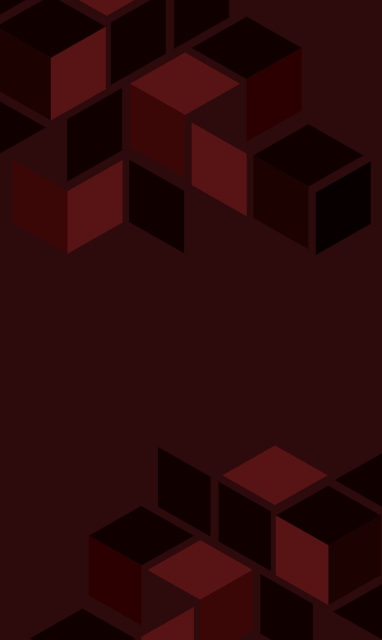
This background is drawn by a Shadertoy shader. Its source:

```glsl
// Flat isometric boxes in dark reds, scattered over a plain maroon ground.
// Each box is a front corner with up to three rhombic faces; one cluster is
// drawn at the top, then mirrored and slightly shrunk at the bottom.

// Layout units: the canvas is 768 units high, y runs downward from the top.
const float CANVAS_HEIGHT = 768.0;
const float EDGE_WIDTH = 66.0;    // horizontal run of a slanted edge
const float EDGE_RISE = 37.5;     // vertical run of a slanted edge
const float BOX_HEIGHT = 75.0;

// The lower cluster maps MIRROR_FROM onto MIRROR_TO.
const vec2 MIRROR_FROM = vec2(61.0, 33.0);
const vec2 MIRROR_TO = vec2(394.0, 619.5);
const float MIRROR_SCALE = 0.955;

const vec3 GROUND = vec3(0.178, 0.040, 0.042);
const vec3 SHADES[6] = vec3[6](
    vec3(0.030, 0.000, 0.000),    // 1 black
    vec3(0.068, 0.000, 0.000),    // 2 dark
    vec3(0.112, 0.008, 0.008),    // 3 dim
    vec3(0.175, 0.000, 0.000),    // 4 blood
    vec3(0.228, 0.025, 0.025),    // 5 rust
    vec3(0.345, 0.078, 0.082));   // 6 bright

// Front corner x, y and three digits: shade of top, left, right (0 = open).
const int BOX_COUNT = 14;
const vec3 BOXES[BOX_COUNT] = vec3[BOX_COUNT](
    vec3(-13.0, 25.0, 200.0), vec3(61.0, 69.5, 236.0),
    vec3(128.0, 19.0, 600.0), vec3(133.0, 27.0, 2.0),
    vec3(209.0, -16.5, 2.0),  vec3(296.0, 95.0, 204.0),
    vec3(222.0, 138.0, 650.0), vec3(296.0, 184.5, 60.0),
    vec3(370.0, 224.0, 230.0), vec3(379.0, 231.0, 1.0),
    vec3(-11.0, 190.5, 200.0), vec3(80.5, 143.0, 2.0),
    vec3(81.0, 229.5, 56.0),  vec3(221.0, 229.0, 20.0));

// Signed distance to the top rhombus, relative to the front corner.
float topFace(vec2 d) {
    vec2 slope = 1.0 / vec2(EDGE_WIDTH, EDGE_RISE);
    float r = dot(abs(d + vec2(0.0, EDGE_RISE)), slope);
    return (r - 1.0) / length(slope);
}

// Signed distance to the right face; flip d.x for the left face.
float sideFace(vec2 d) {
    float v = d.y + d.x * EDGE_RISE / EDGE_WIDTH;
    float slant = EDGE_WIDTH / length(vec2(EDGE_WIDTH, EDGE_RISE));
    float across = abs(d.x - 0.5 * EDGE_WIDTH) - 0.5 * EDGE_WIDTH;
    float along = (abs(v - 0.5 * BOX_HEIGHT) - 0.5 * BOX_HEIGHT) * slant;
    return max(across, along);
}

// Lay one face over the colour with a one-pixel soft edge.
vec3 paint(vec3 color, float dist, int shade, float pixel) {
    if (shade == 0) return color;
    return mix(color, SHADES[shade - 1], clamp(0.5 - dist / pixel, 0.0, 1.0));
}

vec3 paintCluster(vec3 color, vec2 p, float pixel) {
    for (int i = 0; i < BOX_COUNT; i++) {
        vec2 d = p - BOXES[i].xy;
        int code = int(BOXES[i].z + 0.5);
        color = paint(color, topFace(d), code / 100, pixel);
        color = paint(color, sideFace(vec2(-d.x, d.y)), (code / 10) % 10, pixel);
        color = paint(color, sideFace(d), code % 10, pixel);
    }
    return color;
}

void mainImage(out vec4 fragColor, in vec2 fragCoord) {
    float pixel = CANVAS_HEIGHT / iResolution.y;
    vec2 p = vec2(fragCoord.x, iResolution.y - fragCoord.y) * pixel;

    // Upper cluster, then its mirrored copy below
    vec3 color = paintCluster(GROUND, p, pixel);
    vec2 m = MIRROR_FROM + (p - MIRROR_TO) * vec2(-1.0, 1.0) / MIRROR_SCALE;
    color = paintCluster(color, m, pixel / MIRROR_SCALE);

    fragColor = vec4(color, 1.0);
}
```
